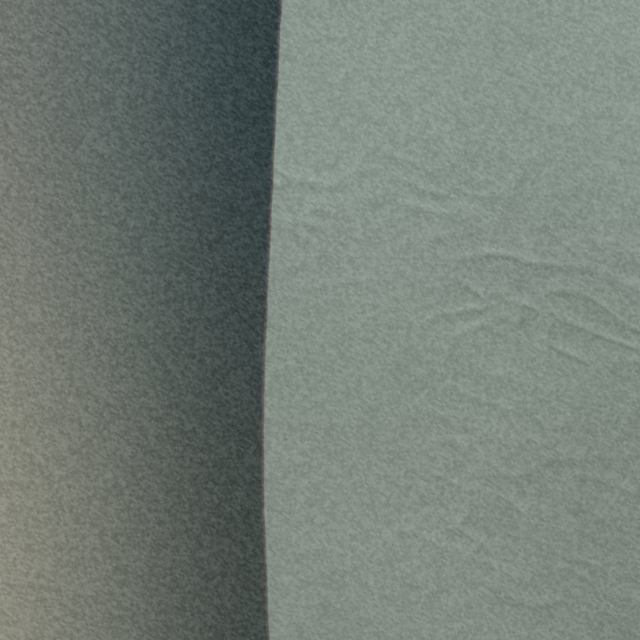
Write a three.js fragment shader that draws this texture.

```glsl
varying vec2 vUv;

const vec3 SHADE_LIT_TOP = vec3(0.455, 0.470, 0.445);
const vec3 SHADE_LIT_LOW = vec3(0.555, 0.555, 0.500);
const vec3 SHADE_MID_TOP = vec3(0.345, 0.390, 0.380);
const vec3 SHADE_MID_LOW = vec3(0.420, 0.440, 0.405);
const vec3 SHADE_DARK_TOP = vec3(0.205, 0.260, 0.270);
const vec3 SHADE_DARK_LOW = vec3(0.265, 0.295, 0.280);
const vec3 SHEET_TOP = vec3(0.535, 0.590, 0.560);
const vec3 SHEET_LOW = vec3(0.515, 0.555, 0.515);
const vec3 RIM_COLOR = vec3(0.400, 0.360, 0.355);
const float EDGE_SOFTNESS = 0.0022;
const float RIM_WIDTH = 0.0024;
const float GRAIN_SCALE = 230.0;
const float GRAIN_STRENGTH = 0.15;
const float RELIEF_STRENGTH = 0.13;
const float RELIEF_STEP = 0.0045;

float hash(vec2 p) {
  vec3 q = fract(vec3(p.xyx) * 0.1031);
  q += dot(q, q.yzx + 33.33);
  return fract((q.x + q.y) * q.z);
}

float noise(vec2 p) {
  vec2 i = floor(p);
  vec2 f = fract(p);
  f = f * f * (3.0 - 2.0 * f);
  float low = mix(hash(i), hash(i + vec2(1.0, 0.0)), f.x);
  float high = mix(hash(i + vec2(0.0, 1.0)), hash(i + vec2(1.0, 1.0)), f.x);
  return mix(low, high, f.y);
}

float fbm(vec2 p) {
  float sum = 0.0;
  float weight = 0.5;
  for (int i = 0; i < 4; i++) {
    sum += weight * noise(p);
    p = mat2(1.6, 1.2, -1.2, 1.6) * p + 7.3;
    weight *= 0.5;
  }
  return sum;
}

vec2 rotate(vec2 p, float angle) {
  float c = cos(angle);
  float s = sin(angle);
  return vec2(c * p.x - s * p.y, s * p.x + c * p.y);
}

// Horizontal place of the sheet's gently bowed edge
float sheetEdge(float y) {
  float d = y - 0.3;
  return 0.411 + 0.05 * (sqrt(d * d + 0.0225) - 0.15)
    + 0.0012 * (noise(vec2(y * 45.0, 3.0)) - 0.5);
}

// Warped, sloping creases
float creaseHeight(vec2 p) {
  vec2 q = rotate(p, 0.35) * vec2(15.0, 27.0);
  q += 1.5 * vec2(noise(q * 0.6 + 4.0), noise(q * 0.6 + 19.0));
  float ridge = 1.0 - abs(2.0 * noise(q) - 1.0);
  return 0.65 * ridge * ridge + 0.5 * fbm(q * 1.3);
}

// Creases gather in a diagonal belt and in the lower right
float creaseMask(vec2 p) {
  float across = p.y - 0.70 + 0.45 * (p.x - 0.55);
  float belt = exp(-across * across / 0.035);
  float corner = exp(-dot(p - vec2(0.84, 0.14), p - vec2(0.84, 0.14)) / 0.06);
  float patches = smoothstep(0.30, 0.65, fbm(p * 7.0 + 2.0));
  return (0.18 + 0.72 * max(belt, corner)) * (0.25 + 0.75 * patches);
}

// Fine woven grain, centred on zero
float grain(vec2 p) {
  vec2 q = rotate(p, 0.6) * GRAIN_SCALE;
  float coarse = noise(q * vec2(0.75, 1.25));
  float fine = noise(q * vec2(1.8, 1.4) + 31.0);
  return 0.6 * coarse + 0.4 * fine - 0.5;
}

vec3 shadedSide(vec2 p, float edge) {
  float t = clamp(p.x / edge, 0.0, 1.0);
  float rise = smoothstep(0.1, 1.0, p.y);
  vec3 lit = mix(SHADE_LIT_LOW, SHADE_LIT_TOP, rise);
  vec3 mid = mix(SHADE_MID_LOW, SHADE_MID_TOP, rise);
  vec3 dark = mix(SHADE_DARK_LOW, SHADE_DARK_TOP, rise);
  vec3 color = mix(lit, mid, smoothstep(-0.15, 0.6, t));
  return mix(color, dark, smoothstep(0.35, 1.0, t));
}

vec3 sheetSide(vec2 p) {
  vec3 color = mix(SHEET_LOW, SHEET_TOP, smoothstep(0.2, 1.0, p.y));
  color -= 0.025 * smoothstep(0.65, 1.0, p.x) * (1.0 - p.y);
  color += 0.03 * (fbm(p * 5.0 + 11.0) - 0.47);
  vec2 toLight = RELIEF_STEP * vec2(-0.35, 0.94);
  float slope = creaseHeight(p - toLight) - creaseHeight(p + toLight);
  return color + RELIEF_STRENGTH * clamp(slope, -0.6, 0.8) * creaseMask(p);
}

void main() {
  float edge = sheetEdge(vUv.y);
  float d = vUv.x - edge;
  float cover = smoothstep(-EDGE_SOFTNESS, EDGE_SOFTNESS, d);
  vec3 color = mix(shadedSide(vUv, edge), sheetSide(vUv), cover);

  // Thin warm rim along the cut
  float rim = (d + 0.001) / RIM_WIDTH;
  color = mix(color, RIM_COLOR, 0.65 * exp(-rim * rim));

  color += GRAIN_STRENGTH * grain(vUv) * mix(0.95, 0.8, cover);
  gl_FragColor = vec4(clamp(color, 0.0, 1.0), 1.0);
}
```
